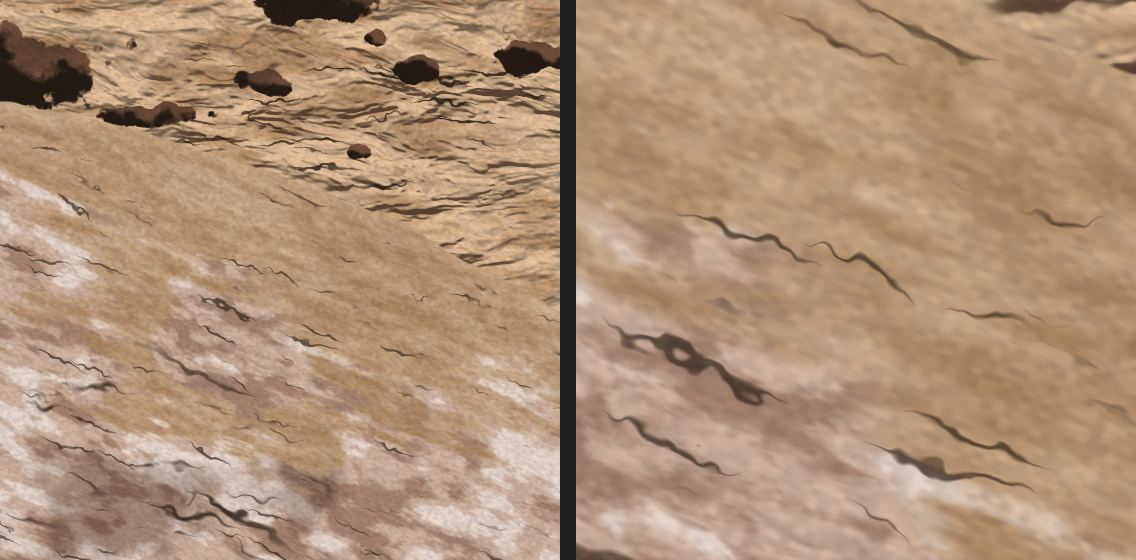
Left, the full canvas; right, a detail of the centre.
Reproduce this texture procedurally as a Shadertoy shader.

```glsl
// Sunlit sandstone: a sloping slab with streaked ochre and pale pink stone,
// in front of folded rock with shaded hollows. Layers of warped, stretched
// noise give colour and relief; scattered tapered dashes give the cracks.

#define SLAB_ANGLE -0.40    // direction of the streaks on the slab
#define FOLD_ANGLE -0.10    // direction of the folds behind it
#define FOLD_SCALE 5.0
#define RELIEF 0.030        // strength of the light on the folds
#define STREAK_CONTRAST 1.9
#define CRACK_CHANCE 0.34
#define CRACK_DEPTH 0.85
#define GRIT 0.13           // fine speckle

const vec3 SAND   = vec3(0.76, 0.64, 0.51);
const vec3 OCHRE  = vec3(0.64, 0.50, 0.36);
const vec3 PINK   = vec3(0.78, 0.67, 0.60);
const vec3 CHALK  = vec3(0.87, 0.80, 0.76);
const vec3 MAUVE  = vec3(0.62, 0.49, 0.42);
const vec3 UMBER  = vec3(0.40, 0.28, 0.21);
const vec3 SHADOW = vec3(0.14, 0.10, 0.07);

// Shaded hollows: centre, radii
const int HOLLOWS = 8;
const vec4 hollows[HOLLOWS] = vec4[HOLLOWS](
    vec4(0.08, 0.89, 0.14, 0.085), vec4(0.58, 1.00, 0.12, 0.050),
    vec4(0.96, 0.90, 0.09, 0.032), vec4(0.75, 0.875, 0.04, 0.022),
    vec4(0.48, 0.85, 0.05, 0.026), vec4(0.64, 0.73, 0.03, 0.020),
    vec4(0.26, 0.79, 0.09, 0.028), vec4(0.675, 0.93, 0.025, 0.020));

float hash(vec2 p) {
    vec3 q = fract(p.xyx * 0.1031);
    q += dot(q, q.yzx + 33.33);
    return fract((q.x + q.y) * q.z);
}

float noise(vec2 p) {
    vec2 i = floor(p), f = fract(p);
    f = f * f * f * (f * (f * 6.0 - 15.0) + 10.0);
    return mix(mix(hash(i), hash(i + vec2(1, 0)), f.x),
               mix(hash(i + vec2(0, 1)), hash(i + vec2(1, 1)), f.x), f.y);
}

float fbm(vec2 p) {
    float sum = 0.0, amp = 0.5;
    for (int i = 0; i < 5; i++) {
        sum += amp * noise(p);
        p = p * 2.03 + vec2(17.3, 9.1);
        amp *= 0.5;
    }
    return sum / 0.97;
}

// Axes along and across a direction, squeezed so that features stretch along it
vec2 along(vec2 p, float angle, float stretch) {
    vec2 d = vec2(cos(angle), sin(angle));
    return vec2(dot(p, d), stretch * dot(p, vec2(-d.y, d.x)));
}

// Tapered, bent dashes, one per cell at most
float cracks(vec2 p, float angle, float cells, float chance) {
    vec2 q = along(p, angle, 3.0) * cells + 40.0;
    q.y += 1.5 * (fbm(q * vec2(0.9, 0.4)) - 0.5) + 0.35 * (noise(q * vec2(7.0, 3.0)) - 0.5);
    float ink = 0.0;
    for (int y = -1; y <= 1; y++)
    for (int x = -1; x <= 1; x++) {
        vec2 id = floor(q) + vec2(x, y);
        float size = hash(id + 3.7);
        vec2 d = q - id - 0.2 - 0.6 * vec2(hash(id + 11.1), hash(id + 23.9));
        d.y += (hash(id + 31.3) - 0.5) * d.x * 1.2;
        float reach = mix(0.25, 0.85, size);
        float width = mix(0.06, 0.17, size) * (1.0 - d.x * d.x / (reach * reach));
        float dash = clamp((width - abs(d.y)) / 0.09, 0.0, 1.0);
        ink = max(ink, dash * step(hash(id + 47.7), chance));
    }
    return ink;
}

float foldHeight(vec2 p) {
    vec2 q = along(p, FOLD_ANGLE, 2.3) * FOLD_SCALE;
    q += 1.6 * vec2(fbm(q * 0.6 + 5.0), fbm(q * 0.6 + 21.0));
    return fbm(q);
}

vec3 foldedRock(vec2 p) {
    float e = 0.004;
    float slope = (foldHeight(p) - foldHeight(p + e * vec2(-0.35, 1.0))) / e;
    float tone = fbm(along(p, FOLD_ANGLE, 3.0) * 9.0);
    vec3 col = mix(OCHRE, SAND * 1.03, smoothstep(0.22, 0.56, tone));
    col *= 1.0 + clamp(slope * RELIEF, -0.4, 0.10);
    // Crevices gather in patches
    float patchy = smoothstep(0.38, 0.62, fbm(p * 5.0 + 8.0));
    col = mix(col, UMBER * 0.8, patchy * smoothstep(3.0, 10.0, -slope) * 0.8);
    col = mix(col, SHADOW, cracks(p, FOLD_ANGLE, 11.0, CRACK_CHANCE) * patchy * CRACK_DEPTH);
    // Hollows with a brown face above and deep shade below
    float rough = fbm(p * 16.0) - 0.5;
    for (int i = 0; i < HOLLOWS; i++) {
        vec2 d = (p - hollows[i].xy) / hollows[i].zw;
        float inside = 1.0 - smoothstep(0.80, 0.92, length(d) + 1.8 * rough);
        float face = smoothstep(-0.1, 0.35, d.y + 0.3 * d.x + 3.0 * rough);
        vec3 stone = UMBER * (0.75 + 0.6 * tone);
        col = mix(col, mix(SHADOW, stone, face * 0.9), inside);
    }
    return col;
}

vec3 slab(vec2 p) {
    float broad = fbm(p * 5.0 + 3.0) - 0.5;
    vec2 q = along(p, SLAB_ANGLE, 4.5) + 0.12 * broad;
    float streak = fbm(q * 7.0) - 0.5;
    float fine = fbm(q * vec2(24.0, 17.0) + 60.0) - 0.5;
    float mottle = fbm(along(p, SLAB_ANGLE, 1.8) * 13.0 + 30.0);

    // Streaked ochre band
    float tone = 0.56 + STREAK_CONTRAST * (0.6 * streak + 0.7 * fine) + 0.5 * broad;
    vec3 ochre = mix(OCHRE, SAND, clamp(tone, -0.25, 1.15));

    // Pale stone with chalky flecks and mauve stains
    vec3 pale = mix(MAUVE, PINK, smoothstep(0.26, 0.50, mottle + 0.5 * fine));
    pale = mix(pale, CHALK, smoothstep(0.58, 0.70, mottle + 0.4 * streak));
    float stain = length((p - vec2(0.28, 0.11)) / vec2(0.33, 0.13)) + 2.2 * broad;
    pale = mix(pale, pale * vec3(0.78, 0.75, 0.73), 1.0 - smoothstep(0.6, 1.1, stain));

    float border = 0.62 - 0.50 * p.x + 0.10 * p.x * p.x;
    float isPale = smoothstep(-0.05, 0.07, border - p.y + 0.45 * broad + 0.3 * streak);
    float island = length((p - vec2(0.40, 0.24)) / vec2(0.25, 0.12)) + 2.4 * (broad + streak);
    isPale *= smoothstep(0.55, 1.0, island);
    vec3 col = mix(ochre, pale, isPale);

    // Small cracks everywhere, long ones low on the left
    float ink = 0.8 * cracks(p, SLAB_ANGLE, 13.0, CRACK_CHANCE * 0.7);
    float low = 1.0 - smoothstep(0.5, 1.1, length((p - vec2(0.25, 0.16)) / vec2(0.4, 0.26)));
    ink = max(ink, low * cracks(p + 2.0, SLAB_ANGLE * 0.6, 5.5, CRACK_CHANCE * 1.6));
    ink *= smoothstep(-0.16, 0.06, streak);
    return mix(col, SHADOW * 1.3, ink * CRACK_DEPTH);
}

void mainImage(out vec4 fragColor, in vec2 fragCoord) {
    vec2 p = fragCoord / iResolution.xy;
    // Crest of the slab, with a thin sunlit rim
    float crest = 0.815 - 0.13 * p.x - 0.245 * p.x * p.x + 0.025 * (fbm(p * 7.0) - 0.5);
    float above = p.y - crest;
    vec3 front = slab(p);
    front = mix(front, SAND * 1.04, 0.45 * smoothstep(-0.045, 0.0, above));
    vec3 col = mix(front, foldedRock(p), smoothstep(-0.002, 0.002, above));
    col *= 1.0 + GRIT * (noise(along(p, SLAB_ANGLE, 1.6) * 150.0) - 0.5);
    fragColor = vec4(col, 1.0);
}
```
